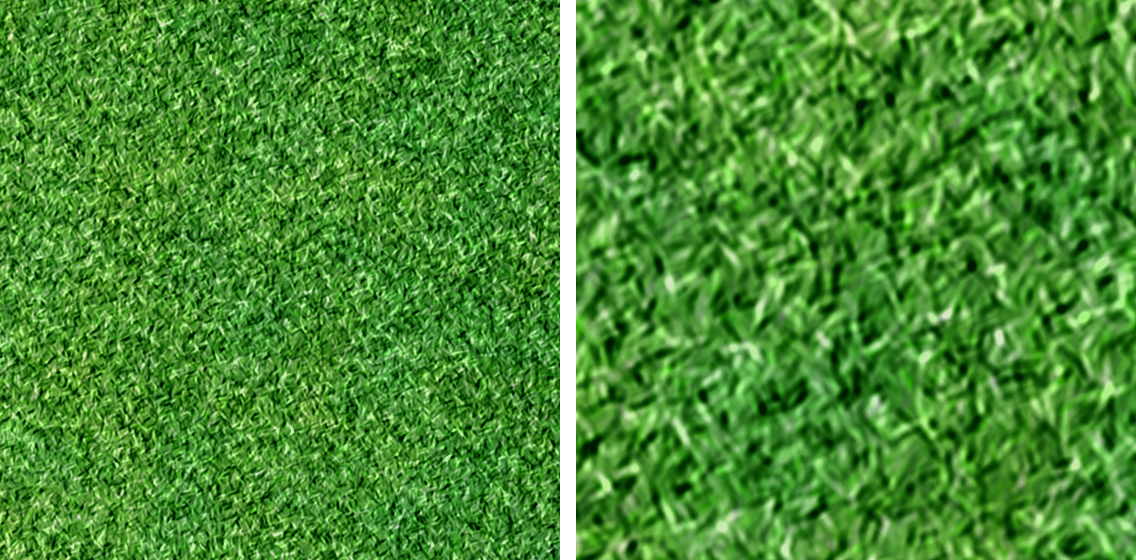
Left: the whole. Right: its middle third, enlarged.
Give the GLSL for this texture, as a three.js fragment shader.

```glsl
// Short mown lawn seen from above. Many small oriented blades with random light
// or dark weight are summed into one field, which a colour ramp turns into
// shadow, leaf and highlight; layered sines add faint uneven patches.

varying vec2 vUv;

const float CELLS = 82.0;          // blade cells across the canvas
const int BLADES = 5;              // blades per cell
const float BLADE_WIDTH = 0.5;     // half width in cells, half length is 1
const float BLADE_LEAN = -0.25;    // mean tilt from vertical, to the right
const float BLADE_SPREAD = 2.3;    // range of tilt in radians
const float CONTRAST = 1.7;        // brings the field to unit deviation
const float PATCH_SHADE = 0.16;    // strength of large light and dark areas
const float SIDE_SHADE = 0.22;     // left side lighter than the right

const vec3 SOIL = vec3(0.00, 0.09, 0.00);
const vec3 SHADOW = vec3(0.00, 0.21, 0.00);
const vec3 DEEP = vec3(0.09, 0.36, 0.03);
const vec3 LEAF = vec3(0.21, 0.49, 0.13);
const vec3 FRESH = vec3(0.33, 0.62, 0.21);
const vec3 PALE = vec3(0.40, 0.67, 0.29);
const vec3 LIGHT = vec3(0.53, 0.80, 0.41);
const vec3 GLINT = vec3(0.74, 0.94, 0.60);
const vec3 GREY_TINT = vec3(0.035, -0.01, 0.05);
const vec3 WARM_TINT = vec3(0.045, 0.012, -0.02);

vec4 hash4(vec3 p) {
  vec4 q = fract(p.xyzx * vec4(0.1031, 0.1030, 0.0973, 0.1099));
  q += dot(q, q.wzxy + 33.33);
  return fract((q.xxyz + q.yzzw) * q.zywx);
}

// One blade: bright core with thin opposite edges, fading to zero at radius 1.
float blade(vec2 d, float angle) {
  float c = cos(angle);
  float s = sin(angle);
  vec2 local = vec2(c * d.x + s * d.y, c * d.y - s * d.x);
  local.x /= BLADE_WIDTH;
  float fade = max(0.0, 1.0 - dot(local, local));
  return fade * fade * (1.0 - 3.0 * local.x * local.x);
}

// Sum of all nearby blades: x is brightness, y is grey tint.
vec2 bladeField(vec2 p) {
  vec2 cell = floor(p);
  vec2 sum = vec2(0.0);
  for (int j = -1; j <= 1; j++) {
    for (int i = -1; i <= 1; i++) {
      vec2 id = cell + vec2(float(i), float(j));
      for (int k = 0; k < BLADES; k++) {
        vec4 h = hash4(vec3(id + 7.0, float(k) * 19.0 + 3.0));
        float angle = BLADE_LEAN + (h.z - 0.5) * BLADE_SPREAD;
        float tint = fract(h.x * 17.0 + h.z * 29.0);
        sum += blade(p - id - h.xy, angle) * (2.0 * vec2(h.w, tint) - 1.0);
      }
    }
  }
  return sum * CONTRAST;
}

// Layered, turned sines for broad uneven growth, about -1 to 1.
float patches(vec2 p) {
  float sum = 0.0;
  float amplitude = 0.5;
  for (int i = 0; i < 4; i++) {
    p = mat2(0.8, 0.6, -0.6, 0.8) * p * 1.7 + 1.3;
    p += 0.5 * sin(p.yx * 1.3);
    sum += amplitude * sin(p.x) * sin(p.y);
    amplitude *= 0.85;
  }
  return sum;
}

vec3 rampStep(vec3 low, vec3 high, float start, float end, float v) {
  return mix(low, high, clamp((v - start) / (end - start), 0.0, 1.0));
}

// Stops are placed so that each colour gets its share of the area.
vec3 grassRamp(float v) {
  vec3 c = rampStep(SOIL, SHADOW, -2.8, -2.05, v);
  c = rampStep(c, DEEP, -2.05, -1.08, v);
  c = rampStep(c, LEAF, -1.08, -0.27, v);
  c = rampStep(c, FRESH, -0.27, 0.37, v);
  c = rampStep(c, PALE, 0.37, 0.88, v);
  c = rampStep(c, LIGHT, 0.88, 1.55, v);
  return rampStep(c, GLINT, 1.55, 2.6, v);
}

void main() {
  vec2 field = bladeField(vUv * CELLS);
  float side = 0.5 - vUv.x;
  float shade = PATCH_SHADE * patches(vUv * 4.0) + SIDE_SHADE * side;
  vec3 color = grassRamp(field.x + shade);

  // Hue: grey single blades, yellower patches, stronger on the left.
  float lit = smoothstep(-1.8, 0.6, field.x);
  float warm = patches(vUv.yx * 7.0 + 5.0) + 1.2 * side;
  color += lit * (GREY_TINT * field.y + WARM_TINT * warm);

  gl_FragColor = vec4(clamp(color, 0.0, 1.0), 1.0);
}
```
